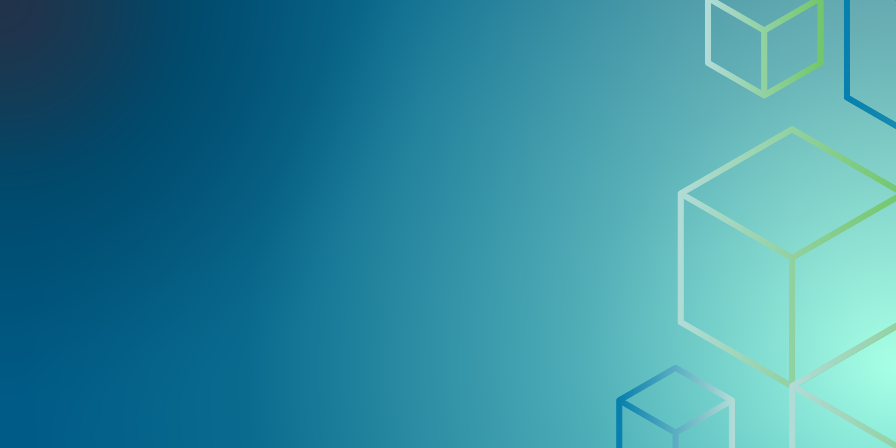
A WebGL 1 fragment shader for this background:

```glsl
precision highp float;
// Teal gradient with a mint glow at right, a dark corner and outlined isometric cubes.

uniform vec2 u_resolution;

#define GLOW_CENTER vec2(2.0, 0.18)
#define LINE_HALF 0.0068
#define BIG_SIZE 0.287
#define SMALL_SIZE 0.145
#define MINT vec3(0.63, 1.00, 0.90)
#define AQUA vec3(0.30, 0.68, 0.72)
#define TEAL vec3(0.04, 0.42, 0.56)
#define DEEP_BLUE vec3(0.00, 0.36, 0.53)
#define PALE vec3(0.69, 0.86, 0.84)
#define GREEN vec3(0.45, 0.78, 0.42)
#define BLUE vec3(0.03, 0.50, 0.68)

// Distance to the segment from a to b
float segment(vec2 p, vec2 a, vec2 b) {
  vec2 pa = p - a, ba = b - a;
  return length(pa - ba * clamp(dot(pa, ba) / dot(ba, ba), 0.0, 1.0));
}

// Distance to a unit cube outline, folded about its vertical axis
float cubeOutline(vec2 p) {
  p.x = abs(p.x);
  vec2 top = vec2(0.0, 1.0);
  vec2 upper = vec2(0.866, 0.5);
  vec2 lower = vec2(0.866, -0.5);
  float rim = min(segment(p, top, upper), segment(p, upper, lower));
  rim = min(rim, segment(p, lower, -top));
  float spokes = min(segment(p, vec2(0.0), upper), segment(p, vec2(0.0), -top));
  return min(rim, spokes);
}

// Paint a cube whose line colour runs from left to right
vec3 drawCube(vec3 color, vec2 p, vec2 center, float size, vec3 left, vec3 right) {
  vec2 q = (p - center) / size;
  float dist = cubeOutline(q) * size - LINE_HALF;
  float pixel = 1.0 / u_resolution.y;
  float cover = 1.0 - smoothstep(-0.5 * pixel, 0.5 * pixel, dist);
  vec3 ink = mix(left, right, clamp(q.x / 1.732 + 0.5, 0.0, 1.0));
  return mix(color, ink, cover);
}

// Radial light, dimmed toward the upper left
vec3 background(vec2 p) {
  float d = length(p - GLOW_CENTER);
  vec3 color = mix(MINT, AQUA, clamp(d / 0.7, 0.0, 1.0));
  color = mix(color, TEAL, clamp((d - 0.7) / 0.75, 0.0, 1.0));
  color = mix(color, DEEP_BLUE, clamp((d - 1.45) / 0.5, 0.0, 1.0));

  // Grey haze at the upper right
  color += vec3(0.14, 0.03, 0.0) * p.y * smoothstep(0.7, 2.0, p.x);

  // Shadowed corner
  float corner = length(p - vec2(0.0, 1.0));
  color = mix(color, vec3(0.0, 0.28, 0.41), 1.0 - smoothstep(0.25, 1.0, corner));
  return mix(color, vec3(0.13, 0.20, 0.29), 1.0 - smoothstep(0.0, 0.48, corner));
}

void main() {
  vec2 p = gl_FragCoord.xy / u_resolution.y;
  vec3 color = background(p);

  // Cubes from back to front
  color = drawCube(color, p, vec2(1.706, 0.932), SMALL_SIZE, PALE, GREEN);
  color = drawCube(color, p, vec2(2.139, 0.926), BIG_SIZE, BLUE, AQUA);
  color = drawCube(color, p, vec2(1.768, 0.4245), BIG_SIZE, PALE, GREEN);
  color = drawCube(color, p, vec2(2.017, -0.005), BIG_SIZE, PALE, GREEN);
  color = drawCube(color, p, vec2(1.508, 0.034), SMALL_SIZE, BLUE, PALE);

  gl_FragColor = vec4(color, 1.0);
}
```
